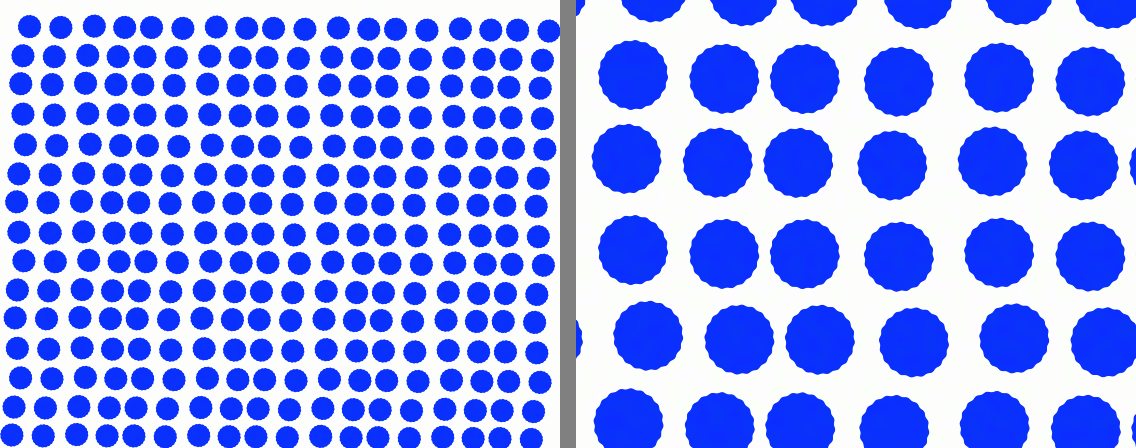
Left, the full canvas; right, a detail of the centre.
A WebGL 1 fragment shader for this pattern:

```glsl
precision highp float;
// Blue dots on white: a 4 by 4 motif of uneven spacing, repeated on a slightly skewed grid.

uniform vec2 u_resolution;

// Lengths are in hundredths of the canvas width, measured from the top left.
#define ORIGIN vec2(5.27, 4.75)
#define STEP_ACROSS vec2(21.79, 0.16)
#define STEP_DOWN vec2(-0.53, 20.91)
#define DOT_RADIUS 2.05
#define EDGE_RIPPLE 0.035
#define RIPPLE_COUNT 20.0
#define MOTTLE_SCALE 0.9
#define BLUE vec3(0.04, 0.19, 0.99)
#define WHITE vec3(0.992, 0.994, 0.988)

float pick(vec4 values, float index) {
  return dot(values, vec4(equal(vec4(0.0, 1.0, 2.0, 3.0), vec4(index))));
}

// Gradient noise
vec2 gradient(vec2 cell) {
  float h = fract(sin(dot(cell, vec2(127.1, 311.7))) * 43758.5);
  return vec2(cos(6.2832 * h), sin(6.2832 * h));
}

float gradientNoise(vec2 p) {
  vec2 i = floor(p), f = fract(p);
  vec2 u = f * f * (3.0 - 2.0 * f);
  vec2 e = vec2(1.0, 0.0);
  float a = dot(gradient(i), f);
  float b = dot(gradient(i + e), f - e);
  float c = dot(gradient(i + e.yx), f - e.yx);
  float d = dot(gradient(i + 1.0), f - 1.0);
  return mix(mix(a, b, u.x), mix(c, d, u.x), u.y);
}

// Position of one dot within the motif
vec2 motifOffset(float column, float row) {
  vec2 across = vec2(pick(vec4(0.0, 5.60, 11.57, 17.0), column),
                     pick(vec4(0.0, 0.16, -0.08, 0.15), column));
  vec2 down = vec2(pick(vec4(0.0, -1.17, -1.56, -1.17), row),
                   pick(vec4(0.0, 5.21, 10.20, 15.63), row));
  return across + down;
}

// Small irregularity of each band of motifs
vec2 bandNudge(float band) {
  return vec2(pick(vec4(0.0, -0.20, 0.06, 0.0), band),
              pick(vec4(0.0, 0.18, 0.0, 0.0), band));
}

// Vector from the closest dot centre, over 18 columns and 15 rows
vec2 nearestDot(vec2 p) {
  vec2 nearest = vec2(100.0);
  for (int j = 0; j < 4; j++) {
    for (int i = 0; i < 4; i++) {
      float column = float(i), row = float(j);
      vec2 q = p - ORIGIN - motifOffset(column, row);
      vec2 last = vec2(column < 2.0 ? 4.0 : 3.0, row < 3.0 ? 3.0 : 2.0);
      vec2 g;
      g.y = floor((q.y - q.x * STEP_ACROSS.y / STEP_ACROSS.x) / STEP_DOWN.y + 0.5);
      g.y = clamp(g.y, 0.0, last.y);
      g.x = floor((q.x - g.y * STEP_DOWN.x) / STEP_ACROSS.x + 0.5);
      g.x = clamp(g.x, 0.0, last.x);
      vec2 d = q - g.x * STEP_ACROSS - g.y * STEP_DOWN - bandNudge(g.y);
      if (dot(d, d) < dot(nearest, nearest)) nearest = d;
    }
  }
  return nearest;
}

void main() {
  float unit = 100.0 / u_resolution.x;
  vec2 p = vec2(gl_FragCoord.x, u_resolution.y - gl_FragCoord.y) * unit;

  // Disc with a finely rippled rim
  vec2 d = nearestDot(p);
  float ripple = EDGE_RIPPLE * sin(RIPPLE_COUNT * atan(d.y, d.x + 1e-5));
  float edge = length(d) - DOT_RADIUS - ripple;
  float ink = 1.0 - smoothstep(-0.6 * unit, 0.6 * unit, edge);

  // Faint colour mottling of paper and ink
  float mottle = gradientNoise(p / MOTTLE_SCALE);
  vec3 paper = WHITE + mottle * vec3(0.015, -0.01, 0.03);
  vec3 blue = BLUE + mottle * vec3(0.01, -0.025, 0.04);

  gl_FragColor = vec4(clamp(mix(paper, blue, ink), 0.0, 1.0), 1.0);
}
```
